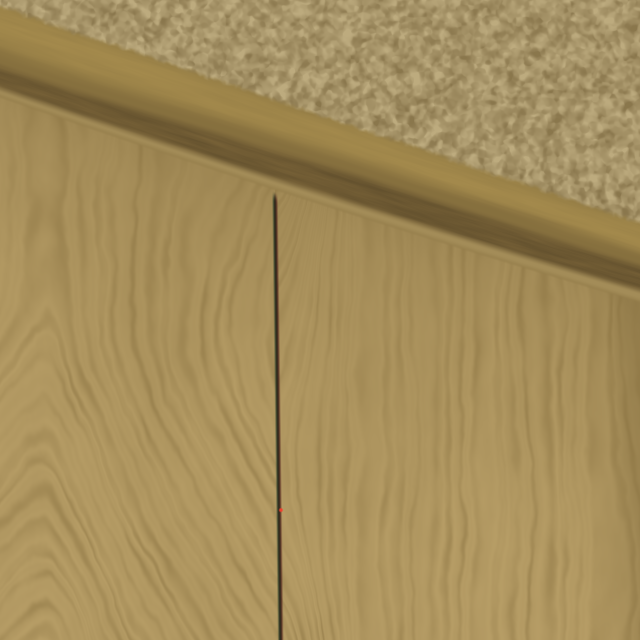
Write a three.js fragment shader that draws this texture.

```glsl
// Draws two oak panels with a dark seam under a slanted wooden trim and a carpet.
varying vec2 vUv;

const vec3 OAK = vec3(0.715, 0.615, 0.398);
const vec3 OAK_SHADE = vec3(0.580, 0.490, 0.295);
const vec3 GRAIN = vec3(0.530, 0.438, 0.245);
const vec3 TRIM = vec3(0.592, 0.498, 0.275);
const vec3 GROOVE = vec3(0.430, 0.350, 0.198);
const vec3 LIP = vec3(0.640, 0.550, 0.345);
const vec3 PILE_DARK = vec3(0.540, 0.465, 0.300);
const vec3 PILE_LIGHT = vec3(0.740, 0.670, 0.495);

vec2 hash2(vec2 c) {
  vec2 q = vec2(dot(c, vec2(127.1, 311.7)), dot(c, vec2(269.5, 183.3)));
  return fract(sin(q) * 43758.5);
}

// Soft tufts: bell weights around scattered points, each with its own brightness.
float tufts(vec2 p) {
  vec2 cell = floor(p), f = fract(p);
  float total = 0.0, weight = 0.001;
  for (int j = -1; j <= 1; j++) {
    for (int i = -1; i <= 1; i++) {
      vec2 o = vec2(float(i), float(j));
      vec2 d = o + hash2(cell + o) - f;
      float w = exp(-4.0 * dot(d, d));
      total += w * hash2(cell + o + 31.0).x;
      weight += w;
    }
  }
  return total / weight;
}

// Smooth irregular variation from rotated sines, about -1 to 1.
float waves(vec2 p) {
  float sum = 0.0, amp = 0.5;
  for (int i = 0; i < 4; i++) {
    sum += amp * sin(p.x + 1.7 * sin(p.y * 0.8 + float(i))) * cos(p.y * 0.9 + 0.6 * p.x);
    p = mat2(1.37, 0.95, -0.95, 1.37) * p + 2.3;
    amp *= 0.6;
  }
  return sum;
}

// Growth ring coordinate left of the seam: upright above, arches spreading below.
float leftRings(vec2 p) {
  float arch = sqrt(pow(p.x - 0.075, 2.0) + 0.0003);
  float s = max(p.y - 0.52 + 0.6 * max(0.2 - p.x, 0.0), 0.0);
  float spread = 0.62 * s * s / (s + 0.14);
  float above = max(0.64 - p.y, 0.0);
  float lean = -0.5 * smoothstep(0.18, 0.43, p.x) * above * above;
  float restless = 0.009 + 0.007 * (1.0 - smoothstep(0.2, 0.55, p.y));
  return arch - spread + lean + restless * waves(p * vec2(23.0, 16.0));
}

// Growth ring coordinate right of the seam: bent at the seam, then upright.
float rightRings(vec2 p) {
  float nearSeam = 1.0 - smoothstep(0.43, 0.56, p.x);
  float bend = -1.2 * pow(p.y - 0.69, 2.0) * nearSeam;
  float peak = 0.06 * smoothstep(0.91, 0.98, p.x) * (p.y - 0.5);
  return p.x + bend - peak + 0.015 * waves(p * vec2(19.0, 9.0) + 4.0);
}

// Soft dark lines with uneven spacing and strength.
float grainLines(float rings, vec2 p) {
  float phase = rings * 245.0 + 1.1 * sin(rings * 71.0) + 0.5 * sin(rings * 137.0);
  float line = pow(0.5 + 0.5 * sin(phase), 1.8);
  float fine = 0.5 + 0.5 * sin(phase * 2.3 + 1.0);
  float strength = 0.52 + 0.2 * sin(rings * 53.0 + 1.0) + 0.65 * waves(p * vec2(26.0, 15.0));
  return line * clamp(strength, 0.08, 1.0) + 0.14 * fine;
}

vec3 panels(vec2 p, float seamX, float trimBottom) {
  float wiggle = 0.0028 * waves(p * vec2(75.0, 50.0));
  float rings = mix(leftRings(p), rightRings(p), step(seamX, p.x)) + wiggle;
  float below = max(p.y - trimBottom, 0.0);
  float shade = 0.46 * exp(-below * 7.0) + 0.6 * smoothstep(0.92, 1.02, p.x);
  shade += 0.13 + 0.14 * waves(p * vec2(11.0, 5.0)) - 0.1 * smoothstep(0.6, 1.0, p.y);
  shade += 0.05 * waves(p * vec2(90.0, 40.0));
  vec3 color = mix(OAK, OAK_SHADE, clamp(shade, 0.0, 1.0));
  return mix(color, GRAIN, 0.42 * grainLines(rings, p));
}

// Dark slit with cool and warm fringes.
vec3 seam(vec3 color, vec2 p, float seamX, float top) {
  float d = p.x - seamX;
  float visible = smoothstep(top + 0.002, top + 0.02, p.y);
  float cool = 1.0 - smoothstep(0.0, 0.0042, abs(d + 0.0012));
  float warm = 1.0 - smoothstep(0.0, 0.0040, abs(d - 0.0016));
  color = mix(color, vec3(0.18, 0.25, 0.16), visible * 0.85 * cool);
  color = mix(color, vec3(0.32, 0.14, 0.11), visible * 0.75 * warm);
  return mix(color, vec3(0.13, 0.12, 0.08), visible * 0.65 * (1.0 - smoothstep(0.0, 0.003, abs(d))));
}

// Bands across the trim: t is 0 at the carpet and 1 at the panels.
vec3 trim(float t, vec2 p) {
  float streak = waves(vec2(t * 19.0 + 2.0 * p.x, p.x * 9.0));
  float fleck = waves(vec2(t * 42.0, p.x * 34.0));
  float dark = mix(0.60, 0.48, smoothstep(0.0, 0.6, p.x));
  float lipStart = mix(0.90, 0.85, p.x);
  vec3 color = TRIM * (1.0 + 0.06 * sin(t * 7.0 + 0.1) + 0.03 * streak + 0.015 * fleck);
  color = mix(color, mix(TRIM, GROOVE, 0.4), smoothstep(dark - 0.2, dark - 0.02, t + 0.05 * streak));
  color = mix(color, GROOVE * (1.0 + 0.1 * streak + 0.05 * fleck), smoothstep(dark, dark + 0.14, t));
  color = mix(color, LIP, smoothstep(lipStart - 0.05, lipStart + 0.06, t));
  return mix(color, GRAIN, 0.5 * smoothstep(0.93, 1.02, t));
}

vec3 carpet(vec2 p) {
  vec2 bent = p + 0.004 * vec2(waves(p * 60.0), waves(p.yx * 60.0 + 5.0));
  float pile = 0.5 * tufts(bent * 95.0) + 0.5 * tufts(bent.yx * 150.0 + 7.0);
  float light = 0.55 + 1.45 * (pile - 0.5) + 0.05 * waves(p * 14.0);
  return mix(PILE_DARK, PILE_LIGHT, clamp(light, 0.0, 1.0));
}

void main() {
  vec2 p = vec2(vUv.x, 1.0 - vUv.y);
  float trimTop = 0.0104 + 0.3385 * p.x;
  float trimBottom = 0.152 + 0.32 * p.x + 0.028 * p.x * (1.0 - p.x);
  float seamX = 0.4295 + 0.0128 * (p.y - 0.3);
  vec3 color = seam(panels(p, seamX, trimBottom), p, seamX, trimBottom);
  float spark = 1.0 - smoothstep(0.001, 0.0045, length(p - vec2(0.439, 0.797)));
  color = mix(color, vec3(0.95, 0.25, 0.18), spark);
  float t = (p.y - trimTop) / (trimBottom - trimTop);
  color = mix(trim(t, p), color, smoothstep(-0.003, 0.003, p.y - trimBottom));
  float fuzz = 0.004 * waves(p * 110.0);
  color = mix(carpet(p), color, smoothstep(-0.005, 0.005, p.y - trimTop + fuzz));
  gl_FragColor = vec4(color, 1.0);
}
```
